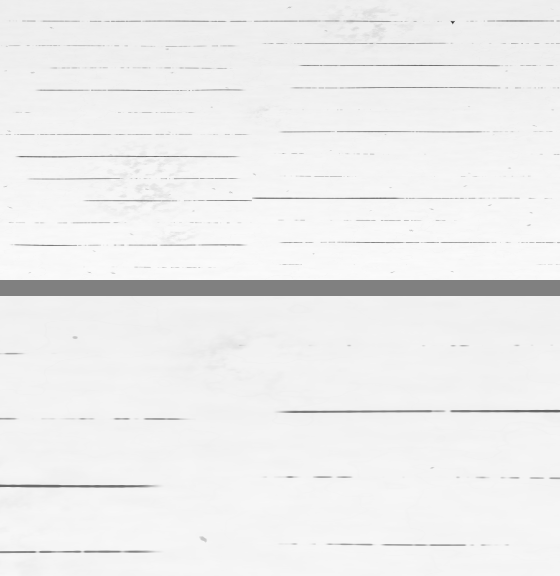
Top, the full canvas; bottom, a detail of the centre.
Give the GLSL for this texture, as a WebGL 2 fragment shader.

```glsl
#version 300 es
precision highp float;

uniform vec2 u_resolution;
out vec4 outColor;

#define ROWS 12
#define PITCH 0.0790
#define FIRST_LEFT 0.0852
#define FIRST_RIGHT 0.0760
#define SEAM_X 0.90
#define GAP_WIDTH 0.0030
#define GRAIN 0.018
#define SMUDGE 0.085
#define PAINT_TOP vec3(0.936)
#define PAINT_BOTTOM vec3(0.976)
#define GAP_COLOR vec3(0.14)
#define SPECK_COLOR vec3(0.66)

// Per row: start of the gap and its strength, and where the right side turns faint
const float leftStart[ROWS] = float[](0.0, 0.0, 0.18, 0.13, 0.05, 0.0, 0.06, 0.10, 0.30, 0.0, 0.04, 0.26);
const float leftInk[ROWS] = float[](0.68, 0.22, 0.36, 0.50, 0.22, 0.40, 0.80, 0.44, 0.56, 0.30, 0.62, 0.24);
const float rightStart[ROWS] = float[](0.88, 0.94, 1.07, 1.04, 0.92, 1.0, 0.98, 1.0, 0.90, 0.98, 1.0, 1.0);
const float rightInk[ROWS] = float[](0.52, 0.38, 0.80, 0.52, 0.22, 0.60, 0.40, 0.20, 0.85, 0.34, 0.54, 0.28);
const float rightFade[ROWS] = float[](2.1, 2.1, 1.78, 2.1, 1.5, 1.72, 1.4, 1.3, 1.42, 1.6, 2.1, 1.5);

float hash(vec2 p) {
    return fract(sin(dot(p, vec2(127.1, 311.7))) * 43758.5453);
}

float noise(vec2 p) {
    vec2 i = floor(p), f = fract(p);
    f = f * f * (3.0 - 2.0 * f);
    return mix(mix(hash(i), hash(i + vec2(1, 0)), f.x),
               mix(hash(i + vec2(0, 1)), hash(i + vec2(1, 1)), f.x), f.y);
}

float fbm(vec2 p) {
    float sum = 0.0, amp = 0.5;
    for (int k = 0; k < 4; k++) {
        sum += amp * noise(p);
        p = p * 2.03 + 17.3;
        amp *= 0.5;
    }
    return sum;
}

// Share of a pixel covered by a band of the given half width
float bandCover(float d, float halfWidth, float pixel) {
    float top = min(d + 0.5 * pixel, halfWidth);
    float bottom = max(d - 0.5 * pixel, -halfWidth);
    return clamp((top - bottom) / pixel, 0.0, 1.0);
}

// Broken dark gap between planks: x is its ink, y its soft shade
vec2 plankGap(vec2 p, float pixel) {
    bool isRight = p.x > SEAM_X;
    float first = isRight || p.y < 1.1 * FIRST_LEFT - 0.004 ? FIRST_RIGHT : FIRST_LEFT;
    int row = clamp(int(floor((p.y - first) / PITCH + 0.5)), 0, ROWS - 1);
    float id = float(row);
    float start = isRight ? rightStart[row] : leftStart[row];
    float ink = isRight ? rightInk[row] : leftInk[row];
    float stop = isRight ? 2.1 : (row == 0 || row == 8 ? 0.91 : 0.84 + 0.06 * hash(vec2(id, 5.0)));
    if (isRight) ink *= 1.0 - 0.5 * smoothstep(-0.01, 0.01, p.x - rightFade[row]);
    if (row == 0) ink *= 1.0 - 0.45 * smoothstep(0.45, 0.35, p.x) + 0.4 * smoothstep(1.75, 1.85, p.x);

    float wobble = 0.0025 * (noise(vec2(p.x * 5.0, id * 13.7)) - 0.5);
    float d = p.y - first - id * PITCH - wobble;
    float slow = noise(vec2(p.x * 6.0, id * 7.3 + 3.0));
    float fine = noise(vec2(p.x * 60.0, id * 9.1 + 8.0));
    float tiny = noise(vec2(p.x * 170.0, id * 5.3 + 1.0));
    float present = smoothstep(-0.05, 0.16, 0.45 * slow + 0.3 * fine + 0.25 * tiny - 0.66 * (1.0 - ink));
    present *= smoothstep(start - 0.01, start + 0.02, p.x) * (1.0 - smoothstep(stop - 0.03, stop + 0.01, p.x));
    float halfWidth = 0.5 * GAP_WIDTH * mix(0.4, 1.2, ink) * (0.6 + 0.4 * slow + 0.3 * tiny);
    float line = bandCover(d, halfWidth, pixel) * present * mix(0.32, 1.0, ink) * (0.6 + 0.4 * slow);
    float shade = exp(-abs(d) / 0.004) * ink * (0.3 + 0.7 * present);
    return vec2(line, shade);
}

// Sparse chips, one at most in each cell
float specks(vec2 p, float pixel) {
    vec2 cell = floor(p * 14.0);
    vec2 center = (cell + 0.25 + 0.5 * vec2(hash(cell), hash(cell + 31.0))) / 14.0;
    vec2 q = p - center;
    q.x += q.y * (hash(cell + 7.0) - 0.5) * 3.0;
    float radius = 0.001 + 0.003 * hash(cell + 53.0);
    float d = length(q * vec2(0.7, 1.3)) - radius * (0.4 + noise(p * 260.0));
    return step(0.89, hash(cell + 91.0)) * (1.0 - smoothstep(-pixel, pixel, d));
}

// Worn areas where grey wood shows through
float wear(vec2 p) {
    const vec3 spots[5] = vec3[](vec3(1.32, 0.09, 0.15), vec3(0.53, 0.61, 0.16),
        vec3(0.50, 0.70, 0.14), vec3(0.63, 0.84, 0.07), vec3(0.96, 0.41, 0.06));
    float area = 0.0;
    for (int k = 0; k < 5; k++) {
        vec2 q = (p - spots[k].xy) / (spots[k].z * vec2(1.0, 0.5));
        area = max(area, exp(-dot(q, q)));
    }
    return area * smoothstep(0.38, 0.75, fbm(p * vec2(40.0, 65.0) + p.y * 12.0));
}

void main() {
    vec2 uv = gl_FragCoord.xy / u_resolution;
    vec2 p = vec2(2.0 * uv.x, 1.0 - uv.y);
    float pixel = 1.0 / u_resolution.y;

    // Painted boards with faint grain and brush ridges
    vec3 color = mix(PAINT_TOP, PAINT_BOTTOM, smoothstep(0.1, 1.0, p.y));
    float board = floor((p.y - (p.x > SEAM_X ? FIRST_RIGHT : FIRST_LEFT)) / PITCH);
    float seamFade = smoothstep(0.0, 0.12, abs(p.x - SEAM_X));
    color += 0.006 * (hash(vec2(board, 2.0)) - 0.5) * seamFade;
    color += GRAIN * (fbm(vec2(p.x * 12.0, p.y * 90.0)) - 0.47);
    color += 0.7 * GRAIN * (fbm(p * vec2(45.0, 70.0)) - 0.47);
    float ridge = abs(fbm(p * vec2(9.0, 26.0) + 4.0) - 0.48);
    color -= 0.012 * (1.0 - smoothstep(0.0, 0.02, ridge)) * noise(p * 6.0);

    // Wear, chips and gaps
    color -= SMUDGE * wear(p);
    color = mix(color, SPECK_COLOR, 0.6 * specks(p, pixel));
    vec2 gap = plankGap(p, pixel);
    color -= 0.025 * gap.y;
    color = mix(color, GAP_COLOR, gap.x);

    // Dark notch below the top gap
    vec2 notch = p - vec2(1.617, 0.080);
    float notchDist = max(abs(notch.x) + 0.7 * notch.y, -notch.y) - 0.004;
    color = mix(color, GAP_COLOR, 1.0 - smoothstep(-pixel, pixel, notchDist));

    outColor = vec4(clamp(color, 0.0, 1.0), 1.0);
}
```
